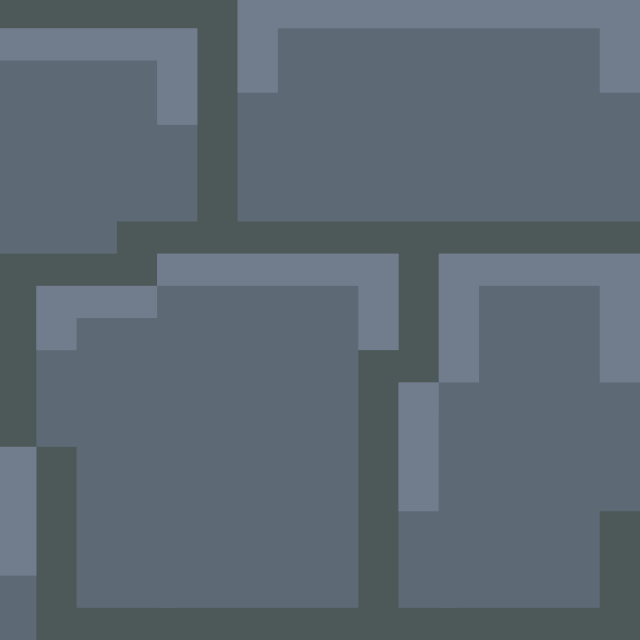
A WebGL 1 fragment shader for this texture:

```glsl
precision highp float;

uniform vec2 u_resolution;

const vec3 MORTAR = vec3(0.300, 0.349, 0.345);
const vec3 STONE = vec3(0.365, 0.412, 0.457);
const vec3 RIM = vec3(0.443, 0.490, 0.553);

// Block cells across and down; the outer cells are slightly cropped
const vec2 CELLS = vec2(15.904, 19.88);
const vec2 CROP = vec2(0.096, 0.0);

// Smooth coverage of a rectangle given as (left, bottom, right, top)
float boxMask(vec2 p, vec2 pixel, vec4 box) {
  vec2 low = clamp((p - box.xy) / pixel + 0.5, 0.0, 1.0);
  vec2 high = clamp((box.zw - p) / pixel + 0.5, 0.0, 1.0);
  return low.x * low.y * high.x * high.y;
}

// Stone with a one-cell top rim; rimDepth is its drop at the left and right
vec3 addStone(vec3 color, vec2 p, vec2 pixel, vec4 box, vec2 rimDepth) {
  vec4 topBox = vec4(box.x, box.w - 1.0, box.zw);
  vec4 leftBox = vec4(box.x, box.w - rimDepth.x, box.x + 1.0, box.w);
  vec4 rightBox = vec4(box.z - 1.0, box.w - rimDepth.y, box.zw);
  float rim = max(boxMask(p, pixel, topBox),
                  max(boxMask(p, pixel, leftBox), boxMask(p, pixel, rightBox)));
  color = mix(color, STONE, boxMask(p, pixel, box));
  return mix(color, RIM, rim);
}

// Chipped corner filled with mortar
vec3 addNotch(vec3 color, vec2 p, vec2 pixel, vec4 box) {
  return mix(color, MORTAR, boxMask(p, pixel, box));
}

void main() {
  vec2 p = gl_FragCoord.xy / u_resolution * CELLS + CROP;
  vec2 pixel = CELLS / u_resolution;
  vec3 color = MORTAR;

  // Upper course
  color = addStone(color, p, pixel, vec4(-1.0, 12.0, 5.0, 19.0), vec2(1.0, 3.0));
  color = addNotch(color, p, pixel, vec4(3.0, 11.5, 5.5, 13.0));
  color = addStone(color, p, pixel, vec4(6.0, 13.0, 16.0, 20.0), vec2(3.0));

  // Lower middle stone: low shoulder, main block, chipped sides
  color = addStone(color, p, pixel, vec4(1.0, 1.0, 4.5, 11.0), vec2(2.0, 1.0));
  color = addStone(color, p, pixel, vec4(4.0, 1.0, 10.0, 12.0), vec2(1.0, 3.0));
  color = addNotch(color, p, pixel, vec4(0.5, 0.5, 2.0, 6.0));
  color = addNotch(color, p, pixel, vec4(9.0, 0.5, 10.5, 9.0));

  // Lower right stone: side ledge, main block, chipped corner
  color = addStone(color, p, pixel, vec4(10.0, 1.0, 11.5, 8.0), vec2(4.0, 1.0));
  color = addStone(color, p, pixel, vec4(11.0, 1.0, 16.0, 12.0), vec2(4.0));
  color = addNotch(color, p, pixel, vec4(15.0, 0.5, 17.0, 4.0));

  // Stone entering from the left edge
  color = addStone(color, p, pixel, vec4(-1.0, -1.0, 1.0, 6.0), vec2(4.0));

  gl_FragColor = vec4(color, 1.0);
}
```
